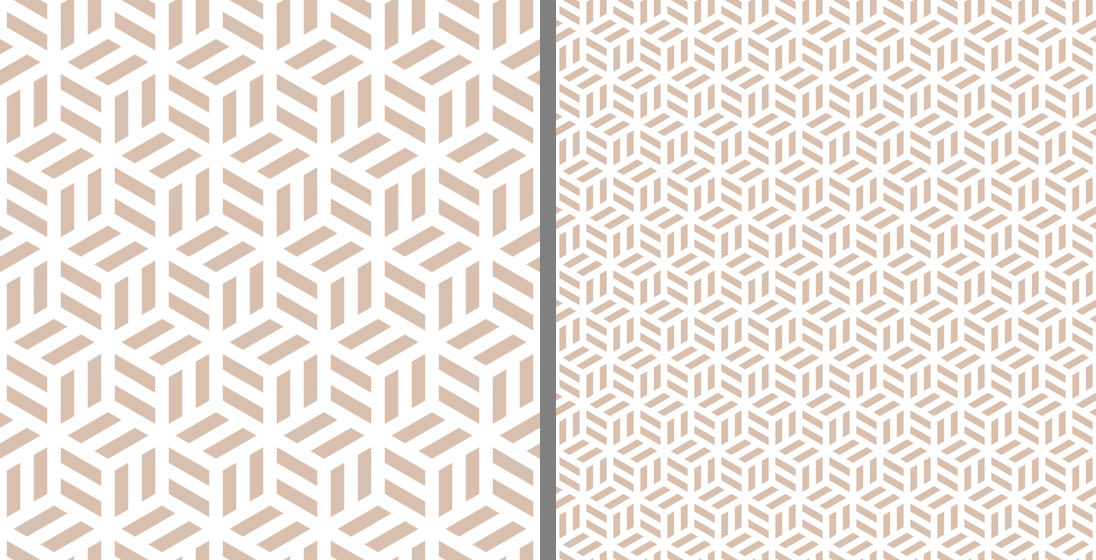
Left, the tile; right, the same tile 2 across and 2 down.
Reproduce this pattern procedurally as a Shadertoy shader.

```glsl
// Stacked isometric cubes whose three faces each carry two beige bars on white.

const vec2 REPEATS = vec2(5.0, 3.0);           // whole cells across and down
const vec3 PAPER = vec3(1.0);
const vec3 BEIGE = vec3(0.85, 0.75, 0.68);
const vec3 FADED_BEIGE = vec3(0.83, 0.76, 0.71);
const float BAR_HALF_LENGTH = 0.375;           // fractions of a face side
const float BAR_HALF_WIDTH = 0.125;
const float BAR_OFFSET = 0.25;                 // bar axis from face centre
const float EDGE_SOFTNESS = 0.7;               // in pixels

const float SQRT3 = 1.7320508;
const float TAU = 6.2831853;
const vec2 CELL = vec2(SQRT3, 3.0);            // two unit-side hexagons per cell

vec2 wrapToCell(vec2 p) {
    return p - CELL * floor(p / CELL + 0.5);
}

// Position relative to the nearest cube centre on the staggered lattice.
vec2 nearestCube(vec2 p) {
    vec2 a = wrapToCell(p - CELL * vec2(0.5, 0.0));
    vec2 b = wrapToCell(p - CELL * vec2(0.0, 0.5));
    return dot(a, a) < dot(b, b) ? a : b;
}

// Skewed face coordinates in 0..1: x along the bars, y across them.
vec2 faceCoords(vec2 q) {
    float k = q.x / SQRT3;
    if (q.y > abs(k)) return vec2(q.y + k, q.y - k);   // top
    if (q.x < 0.0) return vec2(-2.0 * k, -k - q.y);    // left
    return vec2(k - q.y, 2.0 * k);                     // right
}

// Signed distance to the pair of bars on a face.
float barsDistance(vec2 face) {
    vec2 d = abs(face - 0.5);
    float ends = d.x - BAR_HALF_LENGTH;
    float sides = abs(d.y - BAR_OFFSET) - BAR_HALF_WIDTH;
    return max(ends, sides) * SQRT3 * 0.5;
}

// Faint uneven ink from layered sines with whole cycles, so it wraps.
float inkFade(vec2 uv) {
    float broad = sin(TAU * (3.0 * uv.x + 2.0 * uv.y))
                + sin(TAU * (4.0 * uv.x - 5.0 * uv.y) + 1.7);
    float ribs = sin(TAU * 120.0 * uv.x);
    return smoothstep(0.8, 2.2, broad + 0.4 * ribs);
}

void mainImage(out vec4 fragColor, in vec2 fragCoord) {
    vec2 uv = fragCoord / iResolution.xy;
    vec2 span = REPEATS * CELL;
    float soft = EDGE_SOFTNESS * span.y / iResolution.y;

    float d = barsDistance(faceCoords(nearestCube(uv * span)));
    float ink = 1.0 - smoothstep(-soft, soft, d);
    vec3 inkColor = mix(BEIGE, FADED_BEIGE, inkFade(uv));
    fragColor = vec4(mix(PAPER, inkColor, ink), 1.0);
}
```
